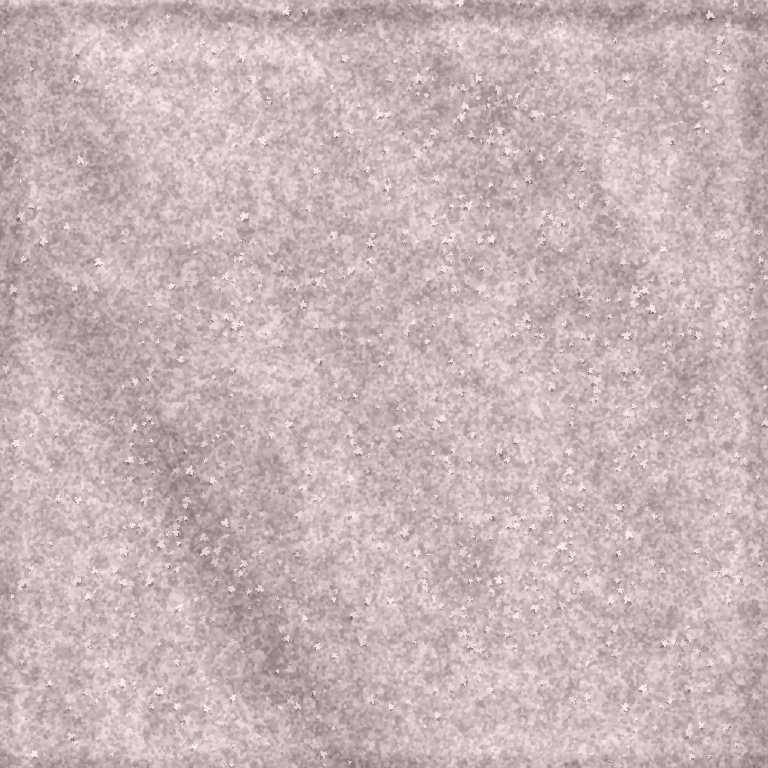
A WebGL 2 fragment shader for this texture:

```glsl
#version 300 es
precision highp float;
// Dusty pink mineral slab: mottled grain from blended cellular noise, soft
// diagonal folds, worn dark rims along the borders, and clustered ragged
// bright flakes that each cast a small dark nick.
uniform vec2 u_resolution;
out vec4 fragColor;

vec2 hash2(vec2 p) {
    vec3 q = fract(p.xyx * vec3(0.1031, 0.1030, 0.0973));
    q += dot(q, q.yzx + 33.33);
    return fract((q.xx + q.yz) * q.zy);
}

// Cellular noise: random tones of nearby cells, blended by distance, about -0.5..0.5.
float grain(vec2 p, float sharpness) {
    vec2 cell = floor(p), f = fract(p);
    float sum = 0.0, total = 0.0;
    for (int y = -1; y <= 1; y++)
    for (int x = -1; x <= 1; x++) {
        vec2 o = vec2(x, y);
        vec2 d = o + hash2(cell + o) - f;
        float weight = exp(-sharpness * dot(d, d));
        sum += weight * hash2(cell + o + 71.0).x;
        total += weight;
    }
    return sum / total - 0.5;
}

// Ragged star-like blob: 1 inside, 0 outside.
float blob(vec2 d, float size, float phase, float soft) {
    float a = atan(d.y, d.x + 1e-5);
    float edge = size * (0.85 + 0.24 * sin(5.0 * a + phase) + 0.2 * sin(3.0 * a - 2.0 * phase));
    return 1.0 - smoothstep(-soft, soft, length(d) - edge);
}

// Dark strip beside a border, followed by a faint light ridge.
float rim(float d, float width) {
    float ridge = (d - 1.7 * width) / (0.6 * width);
    return 0.4 * exp(-ridge * ridge) - 1.0 + smoothstep(0.6 * width, 1.3 * width, d);
}

// Flake coverage (x), flake brightness (y) and dark nicks (z).
vec3 flakes(vec2 uv, float density) {
    vec2 p = uv * 84.0, cell = floor(p);
    float soft = 42.0 / min(u_resolution.x, u_resolution.y);
    vec3 result = vec3(0.0);
    for (int y = -1; y <= 1; y++)
    for (int x = -1; x <= 1; x++) {
        vec2 id = cell + vec2(x, y);
        vec2 kind = hash2(id + 211.0), look = hash2(id + 387.0);
        float present = step(kind.x, density);
        vec2 d = p - id - 0.2 - 0.6 * hash2(id + 19.0);
        float size = mix(0.2, 0.48, kind.y * kind.y);
        float cover = present * blob(d, size, 6.28 * look.x, soft);
        if (cover > result.x) result.xy = vec2(cover, look.y);
        vec2 away = vec2(0.7 * cos(6.28 * look.x), -0.8) * size;
        float nick = present * step(0.4, look.y) * blob(d - away, 0.65 * size, 9.0 * look.y, soft);
        result.z = max(result.z, nick);
    }
    return result;
}

void main() {
    vec2 uv = gl_FragCoord.xy / u_resolution;

    // Mottled body, from broad clouds to fine dust
    float broad = grain(uv * 9.0 + 5.0, 4.0);
    float tone = 0.783 + 0.05 * broad;
    tone += 0.07 * grain(uv * 38.0, 5.0);
    tone += 0.12 * grain(uv * 105.0 + 13.0, 7.0);
    tone += 0.17 * grain(uv * 250.0 + 41.0, 9.0);

    // Folds falling steeply from upper left to lower right
    float across = dot(uv, vec2(0.83, 0.55));
    float along = dot(uv, vec2(0.55, -0.83));
    across += 0.012 * sin(9.0 * along + 1.0) + 0.015 * broad;
    tone += 0.09 * grain(vec2(across * 13.0, along * 3.0) + 30.0, 4.0);
    tone += 0.012 * sin(8.0 * across + 1.0) + 0.008 * sin(47.0 * across + 3.0 * along);
    float fold = (across - 0.385) / 0.035;
    tone -= 0.055 * exp(-fold * fold) * smoothstep(-0.65, -0.4, along);

    // Worn rims, each border with its own depth
    float waver = 0.004 * sin(11.0 * uv.x + 7.0 * uv.y) + 0.012 * grain(uv * 30.0, 5.0);
    vec2 low = uv + waver, high = 1.0 - uv + waver;
    tone += 0.045 * rim(low.x, 0.024) + 0.055 * rim(low.y, 0.018);
    tone += 0.06 * rim(high.x, 0.03);
    tone += 0.095 * rim(high.y + 0.012 * (uv.x - 0.5), 0.034) * smoothstep(0.0, 0.12, uv.x);
    tone += 0.1 * (1.0 - smoothstep(0.004, 0.012, high.y));

    // Flakes gather in loose clusters, sparser towards the borders
    vec2 inset = min(uv, 1.0 - uv);
    float density = 0.23 + 0.36 * grain(uv * 11.0 + 90.0, 4.0) + 0.14 * grain(uv * 27.0, 5.0);
    density *= mix(0.5, 1.0, smoothstep(0.03, 0.17, min(inset.x, inset.y)));
    density *= mix(0.45, 1.0, smoothstep(0.3, 0.6, length(uv - vec2(0.0, 1.0))));
    vec3 flake = flakes(uv + 0.002 * grain(uv * 190.0, 8.0), density);
    tone -= 0.17 * flake.z * (1.0 - flake.x);
    tone = mix(tone, 0.3 * tone + 0.62 + 0.12 * flake.y, flake.x);

    tone = clamp(tone, 0.28, 1.0);
    fragColor = vec4(vec3(tone) - vec3(0.0, 0.067, 0.063), 1.0);
}
```
